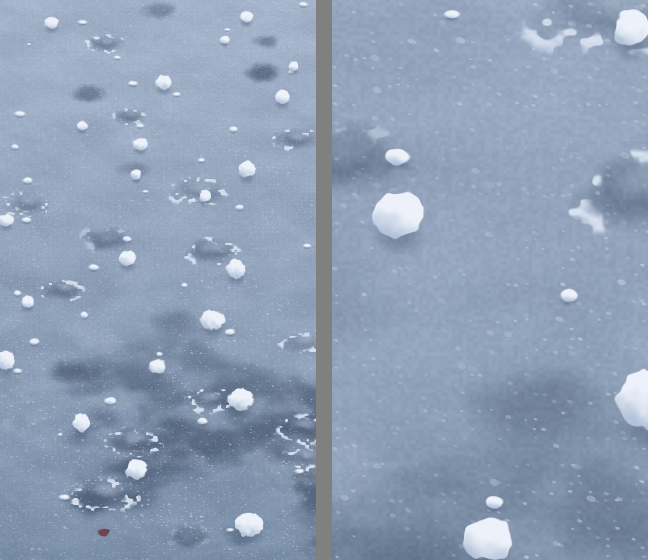
Left, the full canvas; right, a detail of the centre.
A WebGL 2 fragment shader for this texture:

```glsl
#version 300 es
precision highp float;
// A frozen lake seen at a slant: blue-grey ice, paler towards the far end, with
// dark thawed patches, frost specks, crusted melt hollows and lumps of snow.
// Value noise shapes the ice; loops scatter hollows and snow, larger when near.

uniform vec2 u_resolution;
out vec4 fragColor;

const vec3 ICE_NEAR = vec3(0.48, 0.56, 0.66);
const vec3 ICE_FAR = vec3(0.635, 0.695, 0.785);
const vec3 DEEP = vec3(0.29, 0.35, 0.45);
const vec3 SLUSH = vec3(0.66, 0.72, 0.80);
const vec3 FROST = vec3(0.83, 0.87, 0.93);
const vec3 SNOW = vec3(0.93, 0.95, 0.98);
const vec3 SNOW_SHADE = vec3(0.70, 0.76, 0.85);
const vec3 LEAF = vec3(0.45, 0.21, 0.23);

float hash(vec2 p) {
    return fract(sin(dot(p, vec2(127.1, 311.7))) * 43758.5453);
}

float noise(vec2 p) {
    vec2 i = floor(p), f = fract(p);
    f = f * f * (3.0 - 2.0 * f);
    return mix(mix(hash(i), hash(i + vec2(1, 0)), f.x),
               mix(hash(i + vec2(0, 1)), hash(i + vec2(1, 1)), f.x), f.y);
}

float fbm(vec2 p) {
    float sum = 0.0, amp = 0.53;
    for (int i = 0; i < 4; i++) {
        sum += amp * noise(p);
        p = mat2(1.6, 1.2, -1.2, 1.6) * p + 7.3;
        amp *= 0.5;
    }
    return sum;
}

// Evenly spread random spot; crowd below 1 packs more of them far away
vec2 scatter(float i, float count, float seed, float height, float crowd) {
    float x = fract(i * 0.618 + seed * 0.37 + 0.3 * hash(vec2(i, seed)));
    float y = (i + hash(vec2(seed, i))) / count;
    return vec2(x, height * pow(y, crowd));
}

// One slanted frost speck per cell, present with the given chance
float specks(vec2 p, float cells, float chance, float px) {
    vec2 g = p * cells, id = floor(g);
    vec2 centre = 0.3 + 0.4 * vec2(hash(id), hash(id + 31.0));
    vec2 q = fract(g) - centre;
    q = vec2(q.x + 0.4 * q.y, q.y * 1.4);
    float radius = 0.12 + 0.18 * hash(id + 57.0);
    float soft = px * cells * 0.6;
    float dot1 = 1.0 - smoothstep(radius - soft, radius + soft, length(q));
    return dot1 * step(hash(id + 83.0), chance) * (0.3 + 0.7 * hash(id + 11.0));
}

// Flattened dark hollow with a slushy heart and a broken snow rim
vec3 hollow(vec3 col, vec2 p, vec2 c, float r, float depth, float rim, float lump, float crumb) {
    vec2 q = (p - c) / (r * vec2(1.0, 0.5));
    float d = length(q) + (lump - 0.5) * 0.8;
    col = mix(col, DEEP, depth * (1.0 - smoothstep(0.25, 1.25, d)));
    float heart = 1.0 - smoothstep(0.1, 0.7, length(q - vec2(0.1, 0.35)) + 0.6 * (lump - 0.5));
    col = mix(col, SLUSH, 0.6 * heart * rim);
    float band = 1.0 - smoothstep(0.08, 0.32, abs(d - 0.95));
    return mix(col, FROST, rim * band * smoothstep(0.56, 0.74, crumb));
}

// Bumpy snow lump, shaded below, with a dim reflection in the ice under it
vec3 snowLump(vec3 col, vec2 p, vec2 c, float r, float aspect, float lump, float px) {
    vec2 q = (p - c) / (r * vec2(aspect, 1.0));
    float under = length((q + vec2(0.0, 1.0)) / vec2(1.1, 0.9));
    col = mix(col, DEEP, 0.38 * (1.0 - smoothstep(0.2, 1.2, under)));
    float d = (length(q) - 1.0 + 0.5 * (lump - 0.5)) * r;
    float light = smoothstep(-1.2, 0.2, q.y + 0.3 * q.x + 0.8 * (lump - 0.5));
    return mix(col, mix(SNOW_SHADE, SNOW, light), 1.0 - smoothstep(-px, px, d));
}

void main() {
    vec2 p = gl_FragCoord.xy / u_resolution.x;
    float height = u_resolution.y / u_resolution.x;
    float px = 1.0 / u_resolution.x;
    float far = p.y / height;
    float nearby = 1.0 - smoothstep(0.22, 0.56, far);

    // Ice sheet with mottling, thawed patches and cloudy slush
    vec3 col = mix(ICE_NEAR, ICE_FAR, pow(far, 0.8));
    col += 0.09 * (fbm(p * vec2(7.0, 16.0)) - 0.5);
    float thaw = fbm(p * vec2(4.0, 7.0) + 3.7) + 0.16 * abs(p.x - 0.5);
    col = mix(col, DEEP, 0.75 * nearby * smoothstep(0.50, 0.76, thaw));
    float cloud = fbm(p * vec2(5.0, 8.0) + 21.4);
    col = mix(col, SLUSH, 0.6 * nearby * smoothstep(0.53, 0.78, cloud));

    // Melt hollows
    float lump = fbm(p * 22.0);
    float crumb = noise(p * vec2(75.0, 95.0));
    for (float i = 0.0; i < 22.0; i++) {
        vec2 c = scatter(i, 22.0, 4.0, height, 0.85);
        float r = mix(0.11, 0.05, c.y / height) * (0.65 + 0.5 * hash(vec2(i, 9.0)));
        float depth = 0.25 + 0.5 * hash(vec2(i, 17.0));
        float rim = smoothstep(0.3, 0.7, hash(vec2(i, 23.0)));
        col = hollow(col, p, c, r, depth, rim, lump, crumb);
    }

    // Fine grain and frost specks
    col += 0.045 * (noise(p * 260.0) - 0.5);
    float frost = specks(p, 105.0, 0.22, px) + 0.8 * specks(p + 5.3, 58.0, 0.12, px);
    col = mix(col, FROST, min(frost, 1.0) * mix(0.55, 0.25, far) * (0.5 + noise(p * 9.0)));

    // Fallen leaf
    float leaf = length((p - vec2(0.33, 0.086)) / vec2(0.018, 0.012)) + 0.8 * (crumb - 0.5);
    col = mix(col, LEAF, 0.85 * (1.0 - smoothstep(0.7, 1.1, leaf)));

    // Small crumbs, then large lumps of snow
    float rough = 0.6 * noise(p * 65.0) + 0.4 * noise(p * 130.0);
    for (float i = 0.0; i < 34.0; i++) {
        vec2 c = scatter(i, 34.0, 12.0, height, 0.75);
        float r = mix(0.010, 0.006, c.y / height) * (0.5 + 0.7 * hash(vec2(i, 41.0)));
        col = snowLump(col, p, c, r, 1.2 + hash(vec2(i, 43.0)), rough, px);
    }
    for (float i = 0.0; i < 22.0; i++) {
        vec2 c = scatter(i, 22.0, 2.0, height, 0.7);
        float r = mix(0.042, 0.021, c.y / height) * (0.55 + 0.45 * hash(vec2(i, 61.0)));
        col = snowLump(col, p, c, r, 0.9 + 0.3 * hash(vec2(i, 67.0)), rough, px);
    }
    fragColor = vec4(clamp(col, 0.0, 1.0), 1.0);
}
```
